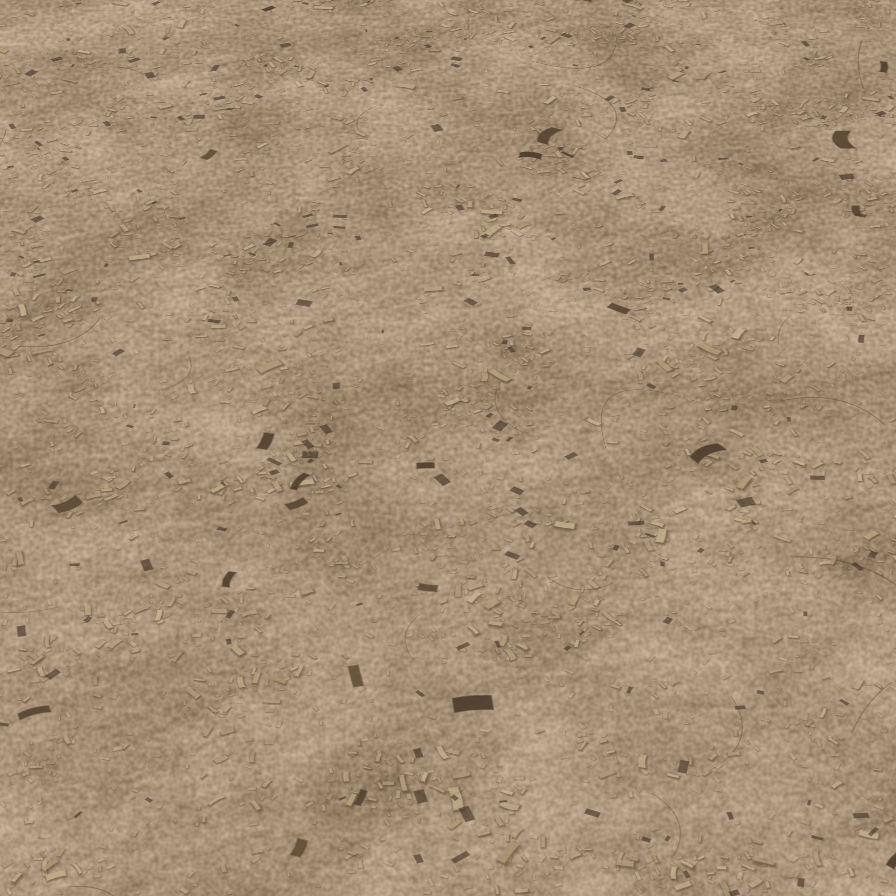
Reproduce this texture procedurally as a Shadertoy shader.

```glsl
const vec3 SOIL_DARK = vec3(0.52, 0.44, 0.34);
const vec3 SOIL_LIGHT = vec3(0.74, 0.65, 0.55);
const vec3 CHIP_PALE = vec3(0.79, 0.72, 0.58);
const vec3 CHIP_TAN = vec3(0.66, 0.57, 0.43);
const vec3 SHADOW = vec3(0.36, 0.29, 0.20);
const vec3 BARK = vec3(0.25, 0.19, 0.14);
const float BASE_TONE = 0.67;
const float PATCH_CONTRAST = 0.48;
const float STREAK_CONTRAST = 0.26;
const float GRAIN_CONTRAST = 0.42;
const float TILT = 0.4;          // how much the ground recedes
const float DEPTH = 3.2;         // foreshortening of the ground
const float LITTER_SCALE = 7.0;  // clusters of chips per unit

vec2 hash2(vec2 p) {
    vec3 q = fract(p.xyx * vec3(0.1031, 0.1030, 0.0973));
    q += dot(q, q.yzx + 33.33);
    return fract((q.xx + q.yz) * q.zy);
}

float cornerSlope(vec2 cell, vec2 offset) {
    float a = 6.2832 * hash2(cell).x;
    return dot(vec2(cos(a), sin(a)), offset);
}

float gradientNoise(vec2 p) {
    vec2 i = floor(p), f = p - i;
    vec2 u = f * f * f * (f * (f * 6.0 - 15.0) + 10.0);
    vec2 e = vec2(1.0, 0.0);
    return mix(mix(cornerSlope(i, f), cornerSlope(i + e, f - e), u.x),
               mix(cornerSlope(i + e.yx, f - e.yx), cornerSlope(i + 1.0, f - 1.0), u.x), u.y);
}

float fbm(vec2 p) {
    float sum = 0.0, amp = 1.0;
    for (int i = 0; i < 4; i++) {
        sum += amp * gradientNoise(p);
        p = mat2(1.6, 1.2, -1.2, 1.6) * p + 7.3;
        amp *= 0.55;
    }
    return sum;
}

mat2 rotation(float a) {
    float c = cos(a), s = sin(a);
    return mat2(c, -s, s, c);
}

float litter(vec2 p) {
    return smoothstep(-0.1, 0.45, gradientNoise(p * LITTER_SCALE + 3.0)
                                  + 0.5 * gradientNoise(p * LITTER_SCALE * 2.3));
}

float boxDistance(vec2 p, vec2 size) {
    vec2 d = abs(p) - size;
    return length(max(d, 0.0)) + min(max(d.x, d.y), 0.0);
}

// Scattered slivers: x = body, y = shadow beside it, z = random shade
vec3 scatter(vec2 p, float cell, float seed, vec2 share, float thickness, float bend, float blur) {
    vec2 g = p / cell, home = floor(g);
    float aa = blur / cell;
    vec3 result = vec3(0.0);
    for (int j = -1; j <= 1; j++)
    for (int i = -1; i <= 1; i++) {
        vec2 id = home + vec2(i, j);
        vec2 place = hash2(id + seed), kind = hash2(id + seed + 71.7);
        vec2 form = hash2(id + seed + 153.1);
        vec2 centre = id + 0.15 + 0.7 * place;
        if (kind.x > share.y) continue;
        if (kind.x > mix(share.x, share.y, litter(centre * cell))) continue;
        float halfLength = mix(0.16, 0.44, form.x * form.x);
        vec2 size = halfLength * vec2(1.0, thickness * mix(0.6, 1.5, form.y));
        mat2 turn = rotation(6.2832 * kind.y / share.y);
        vec2 q = turn * (g - centre);
        q.y += bend * (place.x - 0.5) * q.x * q.x;
        float body = smoothstep(-aa, aa, -boxDistance(q, size));
        vec2 shadowPos = q + turn * vec2(-0.03, 0.07);
        float shade = 1.0 - smoothstep(-0.03, 0.09 + aa, boxDistance(shadowPos, size));
        result.y = max(result.y, shade);
        if (body > result.x) result.xz = vec2(body, fract(place.y * 17.0));
    }
    return result;
}

vec3 layChips(vec3 col, vec3 chips, float strength) {
    col = mix(col, SHADOW, chips.y * (1.0 - chips.x) * 0.6 * strength);
    return mix(col, mix(CHIP_TAN, CHIP_PALE, chips.z), chips.x * 0.85 * strength);
}

void mainImage(out vec4 fragColor, in vec2 fragCoord) {
    vec2 uv = fragCoord / iResolution.y;
    float nearness = 1.0 - TILT * uv.y;
    vec2 ground = vec2(uv.x - 0.5, DEPTH) / nearness;
    float blur = 0.9 / (iResolution.y * nearness);

    // Soil: broad patches, slanted streaks and fine grain
    float cover = litter(ground);
    vec2 slant = rotation(0.35) * ground;
    float tone = BASE_TONE - 0.12 * cover;
    tone += PATCH_CONTRAST * fbm(ground * 4.5);
    tone += STREAK_CONTRAST * fbm(slant * vec2(16.0, 42.0));
    tone += GRAIN_CONTRAST * gradientNoise(ground * 95.0);
    tone += GRAIN_CONTRAST * gradientNoise(uv * 215.0 + 9.0);
    vec3 col = mix(SOIL_DARK, SOIL_LIGHT, clamp(tone, -0.3, 1.2));

    // Thin bent fibres
    vec3 fibre = scatter(ground, 0.21, 11.0, vec2(0.2, 0.35), 0.013, 5.0, blur);
    col = mix(col, SHADOW, fibre.x * 0.45);

    // Straw and wood chips, from crumbs to large flakes
    col = layChips(col, scatter(ground, 0.013, 23.0, vec2(0.10, 0.50), 0.38, 0.0, blur), 0.6);
    col = layChips(col, scatter(ground, 0.025, 37.0, vec2(0.05, 0.60), 0.27, 0.8, blur), 0.85);
    col = layChips(col, scatter(ground, 0.042, 59.0, vec2(0.01, 0.22), 0.28, 0.5, blur), 0.9);

    // Sparse dark crumbs and bark
    vec3 crumbs = scatter(ground, 0.026, 83.0, vec2(0.03, 0.10), 0.5, 0.0, blur);
    col = mix(col, BARK, crumbs.x * 0.6);
    vec3 bark = scatter(ground, 0.075, 97.0, vec2(0.04, 0.11), 0.38, 2.0, blur * 1.5);
    col = mix(col, mix(BARK, SHADOW, bark.z), bark.x * 0.85);

    fragColor = vec4(col, 1.0);
}
```
